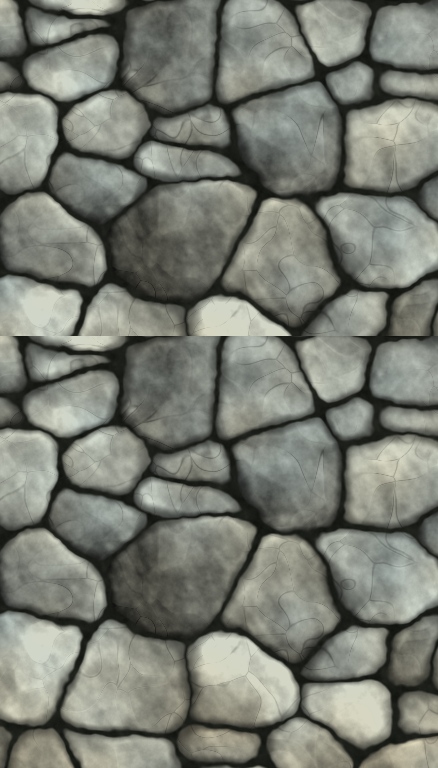
Reproduce this texture procedurally as a Shadertoy shader.

```glsl
// Dry stone wall: irregular grey-green blocks with small filler stones and dark joints.
// A weighted cellular diagram lays out the stones, with some cells split in four;
// layered noise, facets and a bevel shade each face. The wall restarts at a seam.

const vec2  CELL = vec2(0.275, 0.225);    // block size, in canvas widths
const float SPLIT_SHARE = 0.30;           // share of cells broken into small stones
const float BLOCK_WEIGHT = 0.13;          // how far blocks push small stones back
const float CORNER_ROUND = 0.11;
const float JOINT = 0.0042;               // half width of a joint
const float SEAM = 0.5625;                // height at which the wall starts again
const vec2  LIGHT = vec2(0.45, 0.89);
const vec3  COOL = vec3(0.93, 1.00, 0.98);
const vec3  WARM = vec3(1.04, 1.00, 0.86);
const vec3  JOINT_COLOR = vec3(0.095, 0.105, 0.085);

vec2 hash2(vec2 p) {
    p = vec2(dot(p, vec2(127.1, 311.7)), dot(p, vec2(269.5, 183.3)));
    return fract(sin(p) * 43758.55);
}

float noise(vec2 p) {
    vec2 i = floor(p), f = fract(p);
    f = f * f * (3.0 - 2.0 * f);
    float low = mix(hash2(i).x, hash2(i + vec2(1, 0)).x, f.x);
    float high = mix(hash2(i + vec2(0, 1)).x, hash2(i + vec2(1, 1)).x, f.x);
    return mix(low, high, f.y);
}

vec2 noise2(vec2 p) { return vec2(noise(p), noise(p + 41.7)) - 0.5; }

float fbm(vec2 p) {
    float sum = 0.0, amp = 0.5;
    for (int i = 0; i < 6; i++) {
        sum += amp * noise(p);
        p = mat2(1.6, 1.2, -1.2, 1.6) * p + 7.3;
        amp *= 0.56;
    }
    return sum / 1.1;
}

float smoothMin(float a, float b, float k) {
    float h = max(k - abs(a - b), 0.0) / k;
    return min(a, b) - 0.25 * h * h * k;
}

// Stones in a cell: one block or four small ones
int stoneCount(vec2 cell) { return hash2(cell + 17.3).x < SPLIT_SHARE ? 4 : 1; }

// Centre (xy) and weight (z) of a stone; key identifies it
vec3 stoneSite(vec2 cell, int k, int count, out vec2 key) {
    vec2 quarter = 0.5 * vec2(k % 2, k / 2);
    key = cell + quarter;
    vec2 jitter = hash2(key) - 0.5;
    if (count == 1) return vec3(cell + 0.5 + 0.68 * jitter, BLOCK_WEIGHT);
    return vec3(key + 0.25 + 0.36 * jitter, 0.04 * hash2(key + 5.1).x);
}

// Distance to the nearest joint, in cell units
float stones(vec2 q, out vec2 center, out vec2 id) {
    vec2 base = floor(q), key;
    vec3 nearest = vec3(0);
    float best = 1e3, edge = 1.0;
    for (int pass = 0; pass < 2; pass++)
    for (int y = -2; y <= 2; y++)
    for (int x = -2; x <= 2; x++) {
        vec2 cell = base + vec2(x, y);
        int count = stoneCount(cell);
        for (int k = 0; k < count; k++) {
            vec3 site = stoneSite(cell, k, count, key);
            vec2 off = site.xy - q;
            float power = dot(off, off) - site.z;
            float gap = distance(site.xy, nearest.xy);
            if (pass == 0) {
                if (power < best) { best = power; nearest = site; id = key; }
            } else if (gap > 1e-4) {
                edge = smoothMin(edge, (power - best) / (2.0 * gap), CORNER_ROUND);
            }
        }
    }
    center = nearest.xy;
    return edge;
}

// Broken planes of a face: x = tone of the plane, y = closeness to its border
vec2 facets(vec2 p) {
    float first = 9.0, second = 9.0, tone = 0.0;
    for (int y = -1; y <= 1; y++)
    for (int x = -1; x <= 1; x++) {
        vec2 cell = floor(p) + vec2(x, y);
        float d = distance(p, cell + hash2(cell + 3.7));
        if (d < first) { second = first; first = d; tone = hash2(cell + 9.2).y; }
        else second = min(second, d);
    }
    float border = second - first;
    return vec2((tone - 0.5) * smoothstep(0.0, 0.12, border), 1.0 - smoothstep(0.0, 0.06, border));
}

void mainImage(out vec4 fragColor, in vec2 fragCoord) {
    float height = iResolution.y / iResolution.x;
    float y = fragCoord.y / iResolution.y;
    if (y > SEAM) y -= 1.0 - SEAM;
    vec2 p = vec2(fragCoord.x / iResolution.x, y * height);

    // Layout with rough, chipped outlines
    vec2 warped = p + 0.050 * noise2(p * 6.0) + 0.013 * noise2(p * 24.0) + 0.005 * noise2(p * 70.0);
    vec2 center, id;
    vec2 q = warped / CELL + vec2(3.3, 8.6);
    float edge = stones(q, center, id) * CELL.y;
    vec2 local = q - center;
    vec2 rnd = hash2(id + 2.9), rnd2 = hash2(id + 6.4);

    // Face tone: stone value, tilt, mottling, streaks and facets
    float angle = 6.2832 * rnd.y;
    vec2 tilt = vec2(cos(angle), sin(angle));
    float tone = mix(0.49, 0.71, rnd.x) + 0.22 * dot(local, tilt + 0.6 * LIGHT);
    vec2 grainUv = p + 0.3 * rnd2;
    tone += 0.62 * (fbm(grainUv * 7.0) - 0.5) + 0.20 * (fbm(grainUv * 45.0) - 0.5);
    vec2 streakUv = mat2(0.8, -0.6, 0.6, 0.8) * grainUv;
    tone += 0.09 * (noise(streakUv * vec2(75.0, 22.0)) - 0.5);
    vec2 facet = facets(grainUv * 11.0 + 1.6 * noise2(p * 13.0));
    tone += 0.10 * facet.x - 0.10 * facet.y * smoothstep(0.45, 0.75, noise(p * 10.0 + 4.0));

    // Bevel lit from above, then shade close to the joints
    float rim = 1.0 - smoothstep(0.004, 0.028, edge);
    tone += 0.09 * rim * dot(normalize(local + 1e-4), LIGHT);
    float soft = mix(0.010, 0.032, noise(p * 14.0 + 20.0));
    tone *= mix(0.50, 1.0, smoothstep(0.0, soft, edge - 0.5 * JOINT));

    // Cool and warm stones, warmer near the foot of the wall
    float warmth = 0.10 + 0.35 * rnd2.x + 0.5 * (noise(p * 9.0 + 60.0) - 0.3);
    warmth += 0.35 * (1.0 - smoothstep(0.05, 0.22, y));
    vec3 color = clamp(tone, 0.07, 0.84) * mix(COOL, WARM, clamp(warmth, 0.0, 1.0));

    // Joints of uneven width with a little grit
    float joint = JOINT * mix(0.35, 1.75, noise(p * 12.0 + 30.0));
    vec3 dark = JOINT_COLOR * (0.5 + 1.1 * fbm(p * 50.0));
    float blur = 0.0015 + 0.7 / iResolution.x;
    color = mix(dark, color, smoothstep(joint - blur, joint + blur, edge));
    fragColor = vec4(color, 1.0);
}
```
